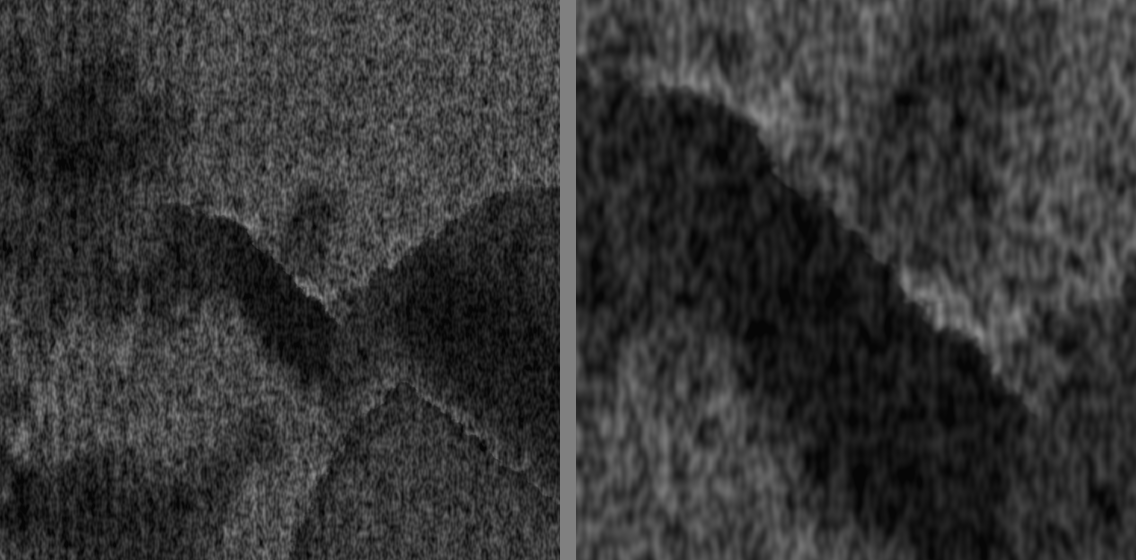
Left, the full canvas; right, a detail of the centre.
Give the GLSL for this texture, as a Shadertoy shader.

```glsl
// Dark weathered rock face: fine vertical grain, pale broken ridges and deep shadows below them.

float hash(vec2 cell) {
    uvec2 q = uvec2(ivec2(cell) + 4096) * uvec2(1597334673u, 3812015801u);
    uint h = (q.x ^ q.y) * 1597334673u;
    h = (h ^ (h >> 15)) * 2246822519u;
    return float((h ^ (h >> 13)) & 65535u) / 65536.0;
}

float cornerSlope(vec2 cell, vec2 offset) {
    float angle = 6.2832 * hash(cell);
    return dot(vec2(cos(angle), sin(angle)), offset);
}

// Gradient noise, roughly -0.7 to 0.7
float noise(vec2 p) {
    vec2 i = floor(p), f = p - i;
    vec2 u = f * f * f * (f * (f * 6.0 - 15.0) + 10.0);
    vec2 e = vec2(1, 0);
    return mix(mix(cornerSlope(i, f), cornerSlope(i + e, f - e), u.x),
               mix(cornerSlope(i + e.yx, f - e.yx), cornerSlope(i + 1.0, f - 1.0), u.x), u.y);
}

float fbm(vec2 p) {
    float sum = 0.0, weight = 1.0;
    for (int k = 0; k < 4; k++) {
        sum += weight * noise(p);
        p = p * 2.03 + 17.3;
        weight *= 0.55;
    }
    return sum;
}

float blob(vec2 p, vec2 centre, vec2 radii) {
    return 1.0 - smoothstep(0.35, 1.0, length((p - centre) / radii));
}

float below(float d, float softness) {
    return 1.0 - smoothstep(-softness, softness, d);
}

// Pale lip that fades upward from a ridge line
float lip(float d, float width) {
    return smoothstep(-0.006, 0.004, d) * exp(-max(d, 0.0) / width);
}

float rockTone(vec2 uv) {
    // Ragged outlines
    vec2 p = uv + 0.016 * vec2(fbm(uv * 24.0), fbm(uv * 24.0 + 50.0));
    vec2 loose = uv + 0.09 * vec2(fbm(uv * 7.0 + 9.0), fbm(uv * 7.0 + 31.0));
    float patchy = fbm(uv * vec2(16, 11) + 70.0);

    // Broad light and dark areas
    float tone = 0.285 + 0.04 * fbm(uv * 5.0 + 3.0);
    tone -= 0.12 * (1.0 - smoothstep(0.16, 0.4, loose.x)) * smoothstep(0.36, 0.52, loose.y)
                 * (1.0 - 0.45 * smoothstep(0.8, 1.0, loose.y));
    tone -= 0.05 * blob(loose, vec2(0.16, 0.76), vec2(0.2, 0.16));
    tone -= 0.08 * blob(loose, vec2(0.27, 0.48), vec2(0.13, 0.1));
    tone -= 0.15 * blob(loose, vec2(0.2, 0.05), vec2(0.28, 0.19));
    tone -= 0.13 * blob(loose, vec2(0.0, 0.15), vec2(0.09, 0.2));
    tone -= 0.10 * blob(loose, vec2(0.4, 0.18), vec2(0.09, 0.1));
    tone -= 0.11 * blob(loose, vec2(0.53, 0.57), vec2(0.08, 0.09));
    tone -= 0.05 * blob(loose, vec2(0.55, 0.78), vec2(0.2, 0.08));

    // Falling ridge with its deep shadow
    float fall = p.x - 0.43;
    float dFall = (p.y - 0.6 + max(0.33 * fall, fall)) * 0.8;
    float span = smoothstep(0.25, 0.33, p.x) * (1.0 - smoothstep(0.63, 0.69, p.x));
    float depth = smoothstep(-0.17, -0.09, dFall + 0.5 * (loose.y - uv.y));
    float shade = span * below(dFall, 0.007) * depth;
    tone = mix(tone, 0.085, shade * mix(0.7, 1.0, smoothstep(0.36, 0.45, p.x)));
    tone += span * lip(dFall, 0.012) * (0.11 + 0.09 * patchy);

    // Rising ridge and the hollow to the east
    float dRise = p.y - 0.47 - 0.2 * smoothstep(0.56, 0.96, p.x);
    float east = smoothstep(0.57, 0.63, p.x);
    tone = mix(tone, 0.165, east * below(dRise, 0.012));
    tone = mix(tone, 0.08, blob(loose, vec2(0.82, 0.42), vec2(0.16, 0.2)));
    tone = mix(tone, 0.09, 0.9 * blob(loose, vec2(0.94, 0.29), vec2(0.18, 0.22)));
    tone += east * lip(dRise, 0.035) * (0.07 + 0.06 * patchy);

    // Lower peak: pale crest over a duller slope
    float left = max(0.72 - p.x, 0.0), right = max(p.x - 0.72, 0.0);
    float crest = 0.32 - 0.8 * (left + right) - 20.0 * left * left * left;
    float slope = 0.8 + 60.0 * left * left;
    float dPeak = (p.y - crest) / sqrt(1.0 + slope * slope);
    tone = mix(tone, 0.33 + 0.09 * patchy, 0.85 * lip(dPeak, 0.027));
    float inside = below(dPeak, 0.006);
    tone = mix(tone, 0.225 - 0.1 * exp(min(dPeak, 0.0) / 0.025), inside);

    return tone + 0.028 * patchy;
}

void mainImage(out vec4 fragColor, in vec2 fragCoord) {
    vec2 uv = fragCoord / iResolution.xy;
    float tone = max(rockTone(uv), 0.055);

    // Vertical streaks, small pits and fine fibres
    float west = 1.0 - smoothstep(0.15, 0.5, uv.x);
    float grain = (0.09 + 0.12 * west) * noise(uv * vec2(65, 12) + 5.0);
    grain += 0.13 * noise(uv * vec2(58, 46) + 23.0);
    grain += 0.14 * noise(uv * vec2(105, 48) + 41.0);
    grain += 0.20 * noise(uv * vec2(190, 95) + 87.0);
    float pits = smoothstep(0.22, 0.5, noise(uv * vec2(48, 42) + 11.0));

    float grey = tone + grain * (0.35 + 2.2 * tone) - 0.25 * pits * tone;
    fragColor = vec4(vec3(clamp(grey, 0.025, 0.55)), 1.0);
}
```
